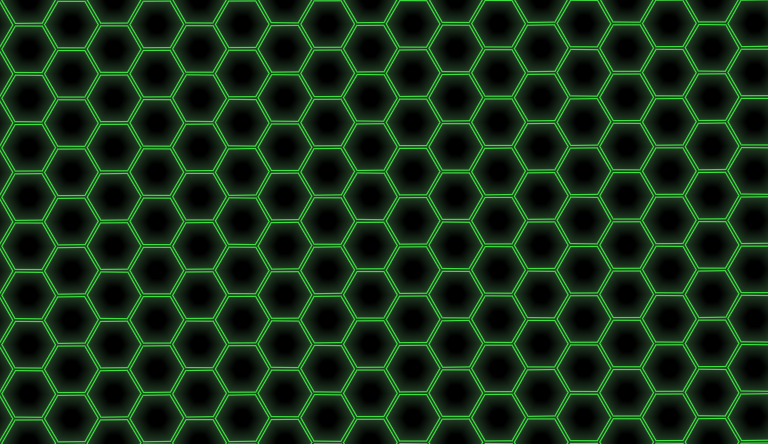
Write a Shadertoy shader that draws this pattern.

```glsl
// Glowing green honeycomb: flat-topped hexagons on a staggered lattice.
// Each cell has its own thin bright outline, slightly inset and askew,
// and a soft glow that fades from the rim to a black centre.

#define ROW_PITCH 0.1109              // cell height, in canvas heights
#define COLUMN_PITCH 0.0962           // column spacing, in canvas heights
#define FIRST_CELL vec2(0.0646, 0.889) // centre of the upper left cell
#define SLANT 0.002                   // rise of the rows towards the right
#define INSET 0.028                   // outline to cell border, in cells
#define LINE_WIDTH 0.024              // in cells
#define WOBBLE 0.014                  // largest turn of a cell, in radians
#define GLOW_START 0.33               // radius where the glow begins
#define LINE_COLOR vec3(0.24, 0.88, 0.25)
#define GLOW_COLOR vec3(0.138, 0.25, 0.15)

const float HALF_SQRT3 = 0.8660254;

float hash(vec2 p) {
    vec3 q = fract(vec3(p.xyx) * 0.1031);
    q += dot(q, q.yzx + 33.33);
    return fract((q.x + q.y) * q.z);
}

// Offset from the nearest hexagon centre in xy, cell index in zw.
vec4 hexCell(vec2 p) {
    vec2 period = vec2(2.0 * HALF_SQRT3, 1.0);
    vec2 evenId = floor(p / period + 0.5);
    vec2 oddId = floor(p / period) + 0.5;
    vec2 evenOffset = p - evenId * period;
    vec2 oddOffset = p - oddId * period;
    return dot(evenOffset, evenOffset) < dot(oddOffset, oddOffset)
        ? vec4(evenOffset, evenId) : vec4(oddOffset, oddId);
}

// Distance from the centre to the flat-topped hexagon through p.
float hexRadius(vec2 p) {
    p = abs(p);
    return max(p.y, p.x * HALF_SQRT3 + p.y * 0.5);
}

// Share of a pixel covered by a line at signed distance d.
float lineCoverage(float d, float width, float pixel) {
    vec2 edges = vec2(d + 0.5 * width, d - 0.5 * width) / pixel + 0.5;
    edges = clamp(edges, 0.0, 1.0);
    return edges.x - edges.y;
}

void mainImage(out vec4 fragColor, in vec2 fragCoord) {
    // Canvas to lattice units, one unit per cell height
    vec2 p = fragCoord / iResolution.y - FIRST_CELL;
    p.y -= SLANT * p.x;
    p *= vec2(HALF_SQRT3 / COLUMN_PITCH, 1.0 / ROW_PITCH);
    float pixel = 1.0 / (iResolution.y * ROW_PITCH);

    // Small random turn of each cell
    vec4 cell = hexCell(p);
    float turn = WOBBLE * (2.0 * hash(cell.zw * 2.0 + 51.0) - 1.0);
    vec2 q = cell.xy + turn * vec2(-cell.y, cell.x);

    // Rim glow, between hexagonal and round
    float radius = hexRadius(q);
    float glowRadius = radius + length(q);
    float glow = clamp((glowRadius - GLOW_START) / (1.0 - GLOW_START), 0.0, 1.0);
    vec3 color = GLOW_COLOR * glow;

    // Bright outline
    float outline = lineCoverage(radius - 0.5 + INSET, LINE_WIDTH, pixel);
    color = mix(color, LINE_COLOR, outline);

    fragColor = vec4(color, 1.0);
}
```
